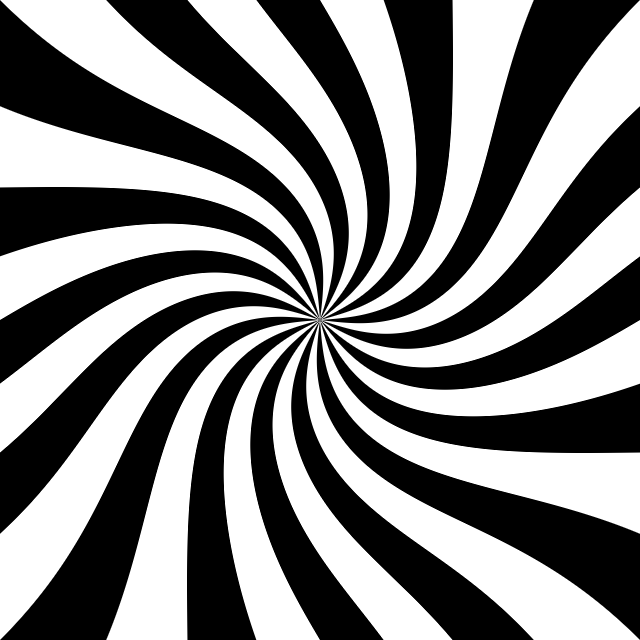
A Shadertoy shader for this background:

```glsl
const float PI = 3.14159265;
const float RAY_COUNT = 16.0;        // pairs of dark and light rays
const float TWIST = radians(52.0);   // turn of the rays at the centre
const float FALLOFF = 2.05;          // how fast the twist fades outwards
const vec3 LIGHT = vec3(1.0);
const vec3 DARK = vec3(0.0);

// Twist strength: one at the centre, zero on the border of the square
float twistWeight(vec2 p) {
    vec2 sq = min(p * p, 1.0);
    vec2 fade = (1.0 - sq) / (1.0 + FALLOFF * sq);
    return fade.x * fade.y;
}

// Signed distance to the nearest ray edge, positive inside light rays
float rayDistance(vec2 p) {
    float angle = atan(p.x, p.y) - TWIST * twistWeight(p);
    float offset = asin(clamp(sin(angle * RAY_COUNT), -1.0, 1.0)) / RAY_COUNT;
    return offset * length(p);
}

void mainImage(out vec4 fragColor, in vec2 fragCoord) {
    // Centred coordinates, with the square reaching from -1 to 1
    float side = min(iResolution.x, iResolution.y);
    vec2 p = (2.0 * fragCoord - iResolution.xy) / side;
    float pixel = 2.0 / side;

    // Edges are smoothed over one pixel and blend to grey at the hub
    float coverage = clamp(rayDistance(p) / pixel + 0.5, 0.0, 1.0);
    fragColor = vec4(mix(DARK, LIGHT, coverage), 1.0);
}
```
